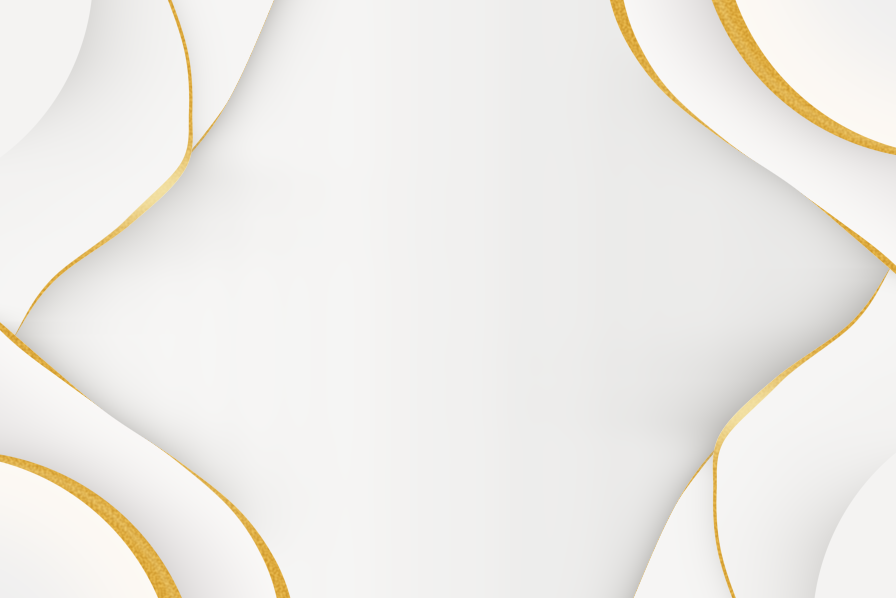
A Shadertoy shader for this background:

```glsl
#define PAPER vec3(0.965, 0.962, 0.958)
#define PAPER_DIM vec3(0.922, 0.920, 0.916)
#define SHADE vec3(0.56, 0.55, 0.53)
#define GOLD_DEEP vec3(0.80, 0.58, 0.15)
#define GOLD_LIGHT vec3(0.93, 0.75, 0.33)
#define GOLD_PALE vec3(0.96, 0.91, 0.70)
#define GRAIN_SCALE 230.0
#define WAVE_STEP 0.09375
#define SWEEP_STEP 0.078125

// Edge positions at even heights, measured down from the top
const float WAVE[9] = float[9](0.244, 0.287, 0.316, 0.322, 0.311, 0.219, 0.092, 0.025, -0.02);
const float SWEEP[9] = float[9](1.014, 1.021, 1.053, 1.113, 1.211, 1.328, 1.422, 1.512, 1.602);

vec2 gradientAt(vec2 cell) {
    float a = 6.2832 * fract(sin(dot(cell, vec2(127.1, 311.7))) * 43758.5);
    return vec2(cos(a), sin(a));
}

float gradientNoise(vec2 p) {
    vec2 i = floor(p), f = fract(p), e = vec2(0, 1);
    vec2 u = f * f * (3.0 - 2.0 * f);
    float low = mix(dot(gradientAt(i), f), dot(gradientAt(i + e.yx), f - e.yx), u.x);
    float high = mix(dot(gradientAt(i + e), f - e), dot(gradientAt(i + 1.0), f - 1.0), u.x);
    return mix(low, high, u.y);
}

// Catmull-Rom curve through evenly spaced knots
float spline(float k[9], float t) {
    t = clamp(t, 0.0, 6.0);
    int i = min(int(t), 5);
    float f = t - float(i);
    float a = k[i], b = k[i + 1], c = k[i + 2], d = k[i + 3];
    return b + 0.5 * f * (c - a + f * (2.0 * a - 5.0 * b + 4.0 * c - d
         + f * (3.0 * (b - c) + d - a)));
}

// Approximate signed distance, positive to the left of the curve
float leftOf(float k[9], float stepY, vec2 q) {
    float t = q.y / stepY, x = spline(k, t);
    float slope = (spline(k, t + 0.05) - x) / (0.05 * stepY);
    return (x - q.x) * inversesqrt(1.0 + slope * slope);
}

float bell(float x, float width) {
    return exp(-x * x / (width * width));
}

void paint(inout vec3 col, vec3 ink, float inside) {
    float blur = 0.75 / iResolution.y;
    col = mix(col, ink, smoothstep(-blur, blur, inside));
}

void dropShadow(inout vec3 col, float inside, float strength, float width) {
    col = mix(col, SHADE, strength * exp(-max(-inside, 0.0) / width));
}

vec3 gold(vec2 q, float sheen) {
    float grain = 0.5 + 0.8 * gradientNoise(q * GRAIN_SCALE);
    return mix(mix(GOLD_DEEP, GOLD_LIGHT, clamp(grain, 0.0, 1.0)), GOLD_PALE, sheen);
}

// Two wavy sheets and a corner disc
void waveCorner(inout vec3 col, vec2 q, float depth) {
    // Rear sheet with a gold tip
    float y2 = q.y * q.y;
    float rear = (0.459 - 0.42 * q.y - 7.3 * y2 * y2 - q.x) * 0.88;
    float rearFade = smoothstep(0.36, 0.2, q.y);
    dropShadow(col, rear, 0.42 * rearFade, 0.026);
    paint(col, PAPER, rear);
    float tip = 0.004 * smoothstep(0.16, 0.23, q.y);
    paint(col, gold(q, 0.1), min(rear, tip - rear));

    // Front sheet
    float front = leftOf(WAVE, WAVE_STEP, q);
    float lift = smoothstep(0.2, 0.31, q.y);
    float fade = smoothstep(0.66, 0.5, q.y);
    dropShadow(col, front, mix(0.16, depth, lift) * fade, mix(0.02, 0.052, lift));
    paint(col, PAPER - 0.012 * smoothstep(0.0, 0.2, front), front);

    // Corner disc, its shadow kept on the front sheet
    float disc = 0.383 - length(q - vec2(-0.227, -0.045));
    float discShade = 0.24 * step(0.0, front) * smoothstep(0.32, 0.08, q.y);
    dropShadow(col, disc, discShade, 0.07);
    paint(col, PAPER - 0.008, disc);

    // Ribbon that widens and pales along the bend
    float sheen = bell(q.y - 0.32, 0.07);
    float ribbon = (0.0055 + 0.009 * sheen) * smoothstep(0.6, 0.45, q.y);
    paint(col, gold(q, 0.85 * sheen), min(front, ribbon - front));
}

// Sweeping sheet with a gold crescent around a disc
void sweepCorner(inout vec3 col, vec2 q, vec2 discShift, float depth) {
    float sheet = -leftOf(SWEEP, SWEEP_STEP, q);
    float fade = smoothstep(0.5, 0.42, q.y);
    dropShadow(col, sheet, depth * fade * smoothstep(0.05, 0.28, q.y), 0.03);
    paint(col, mix(vec3(0.978, 0.973, 0.968), vec3(0.93, 0.92, 0.92),
                   smoothstep(0.0, 0.16, sheet)), sheet);
    float ribbon = 0.024 * smoothstep(0.3, -0.06, q.y) + 0.011 * bell(q.y - 0.43, 0.07);
    ribbon -= 0.003 * bell(q.y - 0.3, 0.04);
    paint(col, gold(q, 0.15 * bell(q.y - 0.17, 0.06)), min(sheet, ribbon - sheet));

    // Crescent between two offset circles
    vec2 d = q + discShift;
    float rim = 0.408 - length(d - vec2(1.574, -0.142));
    float disc = 0.398 - length(d - vec2(1.605, -0.137));
    dropShadow(col, rim, 0.2 * step(0.0, sheet), 0.035);
    paint(col, gold(q, 0.2 * bell(rim - 0.012, 0.006)), rim);
    paint(col, mix(vec3(0.99, 0.975, 0.955), vec3(0.94, 0.938, 0.938),
                   smoothstep(0.0, 0.22, disc)), disc);
}

void mainImage(out vec4 fragColor, in vec2 fragCoord) {
    vec2 uv = fragCoord / iResolution.xy;
    vec2 p = vec2(1.5 * uv.x, 1.0 - uv.y);
    vec2 turned = vec2(1.5, 1.0) - p;
    // Backdrop with faint upright bands
    vec3 col = mix(PAPER, PAPER_DIM, smoothstep(0.42, 1.12, p.x));
    col += 0.006 * gradientNoise(vec2(p.x * 18.0, 0.5));
    // Opposite corners share one shape turned by half a circle
    waveCorner(col, p, 0.34);
    waveCorner(col, turned + vec2(0.016, 0.008), 0.46);
    sweepCorner(col, p, vec2(0.0), 0.3);
    sweepCorner(col, turned + vec2(0.008, 0.004), vec2(-0.004, 0.016), 0.38);
    fragColor = vec4(col, 1.0);
}
```
